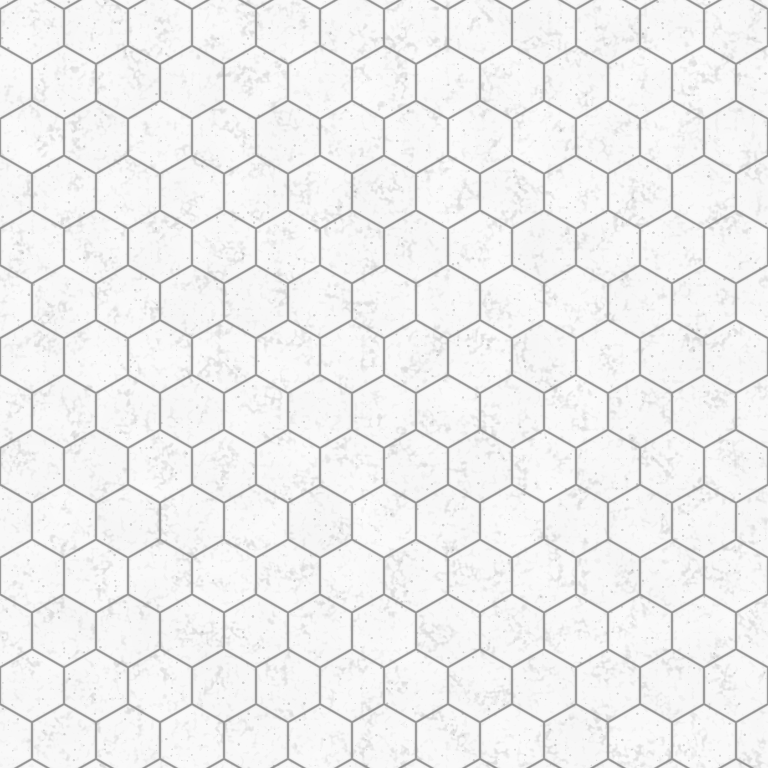
This pattern is drawn by a Shadertoy shader. Its source:

```glsl
// White stone hexagon tiles with thin grey joints, faint clouded stains and specks.

const vec2 LATTICE = vec2(1.0, 1.7320508); // two hexagon rows, one tile wide

// Two random values in 0..1 for an integer cell
vec2 hash2(vec2 cell, uint seed) {
    uvec2 v = uvec2(cell) + uvec2(seed, seed * 7u);
    v = v * 1664525u + 1013904223u;
    v.x += v.y * 1664525u;
    v.y += v.x * 1664525u;
    v ^= v >> 16u;
    v.x += v.y * 1664525u;
    v.y += v.x * 1664525u;
    v ^= v >> 16u;
    return vec2(v & 65535u) / 65535.0;
}

float cornerSlope(vec2 cell, vec2 offset, float period, uint seed) {
    float angle = 6.28319 * hash2(mod(cell, period), seed).x;
    return dot(vec2(cos(angle), sin(angle)), offset);
}

// Gradient noise that wraps after a whole number of cells
float wrapNoise(vec2 uv, float period, uint seed) {
    vec2 p = uv * period;
    vec2 i = floor(p), f = p - i;
    vec2 w = f * f * f * (f * (f * 6.0 - 15.0) + 10.0);
    vec2 e = vec2(1.0, 0.0);
    float low = mix(cornerSlope(i, f, period, seed),
                    cornerSlope(i + e, f - e, period, seed), w.x);
    float high = mix(cornerSlope(i + e.yx, f - e.yx, period, seed),
                     cornerSlope(i + 1.0, f - 1.0, period, seed), w.x);
    return mix(low, high, w.y);
}

// Offset from the centre of the nearest hexagon
vec2 hexOffset(vec2 p) {
    vec2 a = p - vec2(0.0, LATTICE.y * 0.25);
    vec2 b = a - LATTICE * 0.5;
    a -= LATTICE * round(a / LATTICE);
    b -= LATTICE * round(b / LATTICE);
    return dot(a, a) < dot(b, b) ? a : b;
}

// Sparse small round pits, at most one per grid cell
float pits(vec2 uv, float count, uint seed) {
    vec2 p = uv * count;
    vec2 cell = mod(floor(p), count);
    vec2 rnd = hash2(cell, seed);
    vec2 centre = 0.35 + 0.3 * hash2(cell, seed + 31u);
    float blur = max(0.08, 0.5 * count / iResolution.x);
    float radius = mix(0.1, 0.26, rnd.y * rnd.y);
    float dist = length(fract(p) - centre);
    float dot_ = 1.0 - smoothstep(radius - blur, radius + blur, dist);
    return dot_ * step(rnd.x, 0.1) * mix(0.4, 1.0, rnd.y);
}

void mainImage(out vec4 fragColor, in vec2 fragCoord) {
    vec2 uv = fragCoord / iResolution.xy;

    // Twelve tiles across, fourteen staggered rows
    vec2 p = uv * vec2(12.0, 7.0 * LATTICE.y);
    vec2 d = hexOffset(p);
    vec2 a = abs(d);
    float edge = 0.5 - max(a.x, dot(a, LATTICE * 0.5));
    vec2 tile = mod(round((p - d) / (LATTICE * 0.5) - vec2(0.0, 0.5)), vec2(24.0, 14.0));

    // Stone: slight tone per tile and soft clouding
    float tone = 0.974 + 0.008 * (hash2(tile, 5u).x - 0.5);
    tone += 0.012 * wrapNoise(uv, 18.0, 11u);

    // Stains: patches broken up by fine grain
    float patches = wrapNoise(uv, 26.0, 17u) + 0.6 * wrapNoise(uv, 64.0, 23u);
    float grain = wrapNoise(uv, 128.0, 29u) + 0.7 * wrapNoise(uv, 230.0, 37u);
    tone -= 0.07 * smoothstep(0.0, 0.45, patches) * smoothstep(-0.2, 0.35, grain);
    tone -= 0.025 * smoothstep(0.2, 0.55, grain);
    tone -= 0.15 * pits(uv, 150.0, 41u);

    // Joints: grey core with a soft shoulder
    float pixel = 12.0 / iResolution.x;
    float face = smoothstep(0.003, max(0.03, 1.1 * pixel), edge);
    tone = mix(0.58, tone, face);
    tone -= 0.025 * (1.0 - smoothstep(0.02, 0.06, edge)) * face;

    fragColor = vec4(vec3(tone), 1.0);
}
```
